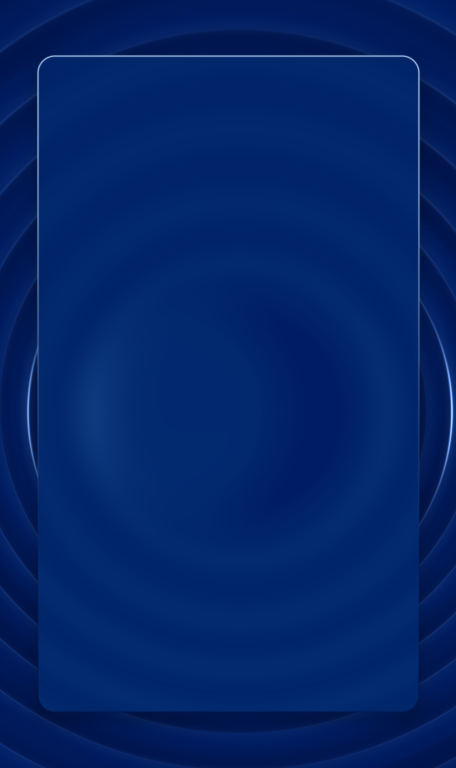
This background is drawn by a Shadertoy shader. Its source:

```glsl
// Deep blue concentric ripples behind a rounded frosted panel with a fading rim.

const vec3 NAVY = vec3(0.0, 0.072, 0.285);
const vec3 ROYAL = vec3(0.0, 0.122, 0.4);
const vec3 GLASS = vec3(0.006, 0.152, 0.42);
const vec3 GLASS_DARK = vec3(0.0, 0.108, 0.385);
const vec3 SHEEN = vec3(0.055, 0.075, 0.07);
const vec3 GLINT = vec3(0.66, 0.78, 0.92);

const float TAU = 6.2831853;
const vec2 RIPPLE_CENTER = vec2(0.3125, 0.4635);
const float RIPPLE_RADIUS = 0.276;
const float RIPPLE_GROWTH = 1.135;

float bell(float x, float width) {
    x /= width;
    return exp(-x * x);
}

float roundedBox(vec2 p, vec2 halfSize, float radius) {
    vec2 q = abs(p) - halfSize + radius;
    return length(max(q, 0.0)) + min(max(q.x, q.y), 0.0) - radius;
}

// Offset from the ripple center, which drifts upward for larger rings.
vec2 rippleOffset(vec2 p) {
    vec2 offset = p - RIPPLE_CENTER;
    for (int i = 0; i < 3; i++) {
        float drift = 0.22 * max(length(offset) - RIPPLE_RADIUS, 0.0);
        offset = p - RIPPLE_CENTER - vec2(0.0, drift);
    }
    return offset;
}

// Ripples with logarithmic spacing, lit just outside each crest.
vec3 ripples(vec2 offset, float pixel) {
    float r = length(offset);
    float angle = atan(offset.y, offset.x);
    float level = log(max(r, 0.01) / RIPPLE_RADIUS) / log(RIPPLE_GROWTH);
    float ring = floor(level + 0.5);
    float fromCrest = r - RIPPLE_RADIUS * pow(RIPPLE_GROWTH, ring);
    float slope = 1.0 - smoothstep(0.1, 0.95, fract(level));
    float edge = smoothstep(-0.003 - pixel, 0.002 + pixel, fromCrest);
    slope = mix(slope, edge, 1.0 - smoothstep(0.0, 0.12, abs(level - ring)));

    float sway = 0.10 * sin(2.0 * angle + ring) + 0.07 * sin(3.0 * angle - 1.7 * ring);
    vec3 color = mix(NAVY, ROYAL, clamp(0.2 + 0.6 * slope + sway, 0.0, 1.0));

    // The innermost ring glints at its sides; the others catch a faint light.
    float first = 1.0 - step(0.5, abs(ring));
    float sides = bell(offset.y, 0.075) * (offset.x > 0.0 ? 0.8 : 0.6);
    float faint = 0.02 + 0.06 * pow(abs(sin(2.0 * angle)), 2.0);
    float glint = mix(faint, sides + 0.1, first);
    color += GLINT * glint * bell(fromCrest, 0.0009 + 0.4 * pixel);
    color += SHEEN * (0.3 + first * sides) * bell(fromCrest - 0.002, 0.008);
    return color;
}

// Blurred ripples seen through the panel.
vec3 frostedGlass(vec2 p, vec2 offset) {
    float r = length(offset);
    vec3 color = GLASS + vec3(0.0, 0.012, 0.012) * (0.5 - p.y);

    float wave = cos(TAU * (r - 0.192) / 0.08);
    color += vec3(0.004, 0.010, 0.010) * wave * smoothstep(0.15, 0.2, r);

    // Crescent of shade on the right of the bowl, its inner edge gently stepped.
    float lit = length(p - vec2(0.221, 0.466));
    float ramp = clamp((lit - 0.112) / 0.075, 0.0, 1.0);
    ramp -= 0.03 * sin(4.0 * TAU * ramp);
    float bowl = 1.0 - smoothstep(0.11, 0.19, r);
    float crescent = bowl * ramp * smoothstep(-0.07, 0.03, offset.x);
    color = mix(color, GLASS_DARK, crescent);
    color += vec3(0.002, 0.010, 0.014) * (1.0 - smoothstep(0.08, 0.16, lit));

    // Sheen on both walls of the bowl, stronger on the left.
    float leftWall = bell(r - 0.187, 0.036) * bell(offset.y, 0.095);
    leftWall *= smoothstep(0.0, -0.12, offset.x);
    float rightWall = bell(r - 0.19, 0.028) * bell(offset.y, 0.12);
    rightWall *= smoothstep(0.0, 0.12, offset.x);
    color += SHEEN * (0.72 * leftWall + 0.22 * rightWall);
    return color;
}

void mainImage(out vec4 fragColor, in vec2 fragCoord) {
    float pixel = 1.0 / iResolution.y;
    vec2 p = fragCoord * pixel;
    p.x += 0.5 * (0.59375 - iResolution.x * pixel);
    vec2 offset = rippleOffset(p);

    vec2 panelCenter = vec2(0.2975, 0.5);
    vec2 panelHalf = vec2(0.248, 0.427);
    float panel = roundedBox(p - panelCenter, panelHalf, 0.022);
    float shadow = roundedBox(p - panelCenter + vec2(0.0, 0.01), panelHalf, 0.022);

    vec3 color = ripples(offset, pixel);
    color *= 1.0 - 0.18 * exp(-max(shadow, 0.0) / 0.012);
    float cover = 1.0 - smoothstep(-0.7 * pixel, 0.7 * pixel, panel);
    color = mix(color, frostedGlass(p, offset), cover);

    // Rim light fades from the top to a dark lower edge.
    float rim = bell(panel, 0.0006 + 0.4 * pixel);
    float rimLight = smoothstep(0.25, 0.93, p.y);
    float rimShade = 1.0 - smoothstep(0.07, 0.3, p.y);
    color = mix(color, NAVY, 0.5 * rim * rimShade);
    color = mix(color, GLINT, 0.85 * rim * rimLight);

    fragColor = vec4(clamp(color, 0.0, 1.0), 1.0);
}
```
